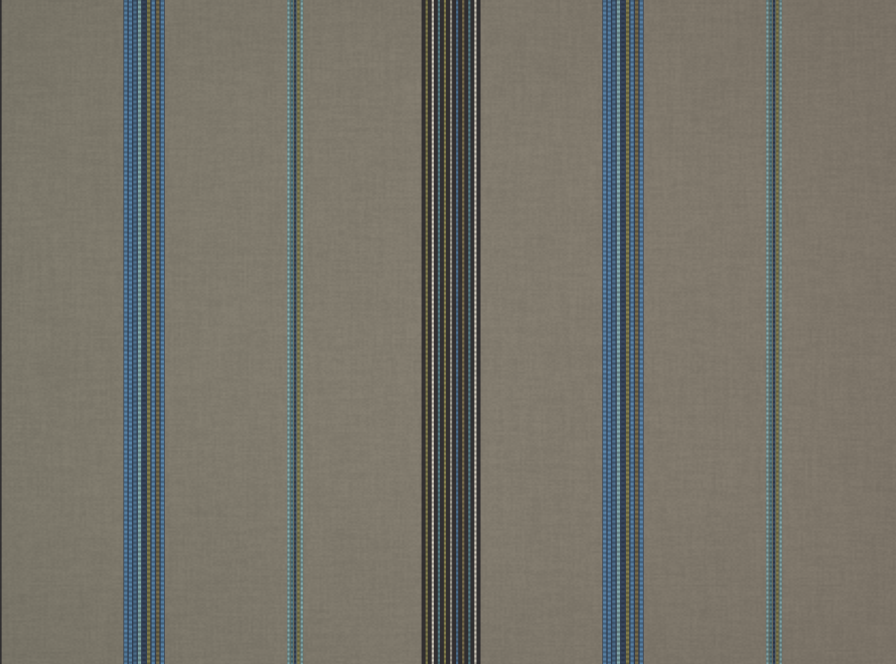
Reproduce this pattern procedurally as a Shadertoy shader.

```glsl
// Woven taupe cloth with repeating blue, pale aqua and charcoal vertical stripe bands.

// Lengths are fractions of the canvas width
const float REPEAT = 0.5345;

const vec3 TAUPE    = vec3(0.495, 0.470, 0.420);
const vec3 CHARCOAL = vec3(0.195, 0.185, 0.190);
const vec3 NAVY     = vec3(0.200, 0.250, 0.330);
const vec3 DENIM    = vec3(0.270, 0.385, 0.490);
const vec3 SKY      = vec3(0.310, 0.455, 0.580);
const vec3 AQUA     = vec3(0.450, 0.580, 0.590);
const vec3 TEAL     = vec3(0.300, 0.430, 0.460);
const vec3 OLIVE    = vec3(0.460, 0.440, 0.270);
const vec3 BRONZE   = vec3(0.420, 0.380, 0.270);
const vec3 IVORY    = vec3(0.720, 0.700, 0.650);
const vec3 SAGE     = vec3(0.400, 0.420, 0.380);

// Thread colours from left to right
const vec3[9] BLUE_THREADS = vec3[9](SKY, SKY, DENIM, AQUA, NAVY, OLIVE, SKY, BRONZE, SKY);
const vec3[5] PALE_THREADS = vec3[5](AQUA, TEAL, NAVY, OLIVE, AQUA);
const vec3[9] DARK_THREADS = vec3[9](OLIVE, IVORY, TEAL, OLIVE, IVORY * 0.75, DENIM, BRONZE, TEAL, IVORY);

float hash(vec2 p) {
    vec3 q = fract(vec3(p.xyx) * 0.1031);
    q += dot(q, q.yzx + 33.33);
    return fract((q.x + q.y) * q.z);
}

float valueNoise(vec2 p) {
    vec2 cell = floor(p);
    vec2 f = fract(p);
    f = f * f * (3.0 - 2.0 * f);
    float low = mix(hash(cell), hash(cell + vec2(1, 0)), f.x);
    float high = mix(hash(cell + vec2(0, 1)), hash(cell + vec2(1, 1)), f.x);
    return mix(low, high, f.y);
}

// Antialiased coverage of a strip centred on zero
float strip(float d, float halfWidth, float pixel) {
    return clamp((halfWidth - abs(d)) / pixel + 0.5, 0.0, 1.0);
}

// Signed distance to the nearest repeat of a band centre
float bandOffset(float x, float centre) {
    float d = x - centre;
    return d - REPEAT * round(d / REPEAT);
}

int threadIndex(float d, float pitch, int count) {
    return clamp(int(floor(d / pitch + 0.5 * float(count))), 0, count - 1);
}

// Distance to the middle of a numbered thread
float threadOffset(float d, float pitch, int count, int index) {
    return d - pitch * (float(index) - 0.5 * float(count - 1));
}

// Beaded light along a twisted yarn, faded where too fine to resolve
float twist(float y, float phase, float pixel) {
    const float beads = 190.0;
    float visible = 1.0 - smoothstep(0.25, 0.5, beads * pixel);
    return 1.0 + 0.14 * visible * cos(6.2832 * (beads * y + phase));
}

// Lays a ground strip and one coloured yarn over the cloth
vec3 layBand(vec3 cloth, vec3 ground, vec3 yarn, float d, float halfWidth,
             float yarnOffset, float yarnHalf, float light, float pixel) {
    vec3 band = mix(ground, yarn * light, strip(yarnOffset, yarnHalf, pixel));
    return mix(cloth, band, strip(d, halfWidth, pixel));
}

// Fine crossed yarns, horizontal slubs and soft blotches
float weave(vec2 p) {
    float grain = valueNoise(p * vec2(420.0, 480.0)) - 0.5;
    float weft = valueNoise(p * vec2(45.0, 400.0)) - 0.5;
    float warp = valueNoise(p * vec2(380.0, 30.0) + 71.0) - 0.5;
    float blotch = valueNoise(p * 9.0 + 17.0) - 0.5;
    return 1.0 + 0.055 * grain + 0.035 * weft + 0.03 * warp + 0.015 * blotch;
}

void mainImage(out vec4 fragColor, in vec2 fragCoord) {
    float pixel = 1.0 / iResolution.x;
    vec2 p = fragCoord * pixel;
    vec2 centred = fragCoord / iResolution.xy - 0.5;
    vec3 col = TAUPE;

    // Blue band
    float d = bandOffset(p.x, 0.1608);
    int i = threadIndex(d, 0.0051, 9);
    float offset = threadOffset(d, 0.0051, 9, i);
    float light = twist(p.y, hash(vec2(i, 1)), pixel);
    col = layBand(col, NAVY, BLUE_THREADS[i], d, 0.0230, offset, 0.0018, light, pixel);

    // Narrow pale band
    d = bandOffset(p.x, 0.3294);
    i = threadIndex(d, 0.0037, 5);
    offset = threadOffset(d, 0.0037, 5, i);
    light = twist(p.y, hash(vec2(i, 2)), pixel);
    col = layBand(col, SAGE, PALE_THREADS[i], d, 0.0091, offset, 0.0012, light, pixel);

    // Charcoal band
    d = bandOffset(p.x, 0.5034);
    i = threadIndex(d, 0.0068, 9);
    offset = threadOffset(d, 0.0068, 9, i);
    light = twist(p.y, hash(vec2(i, 3)), pixel);
    col = layBand(col, CHARCOAL, DARK_THREADS[i], d, 0.0329, offset, 0.0012, light, pixel);

    // Cloth texture, gentle falloff and a warmer right side
    col *= weave(p) * (1.025 - 0.17 * dot(centred, centred));
    col *= 1.0 + centred.x * vec3(0.010, -0.020, -0.010);
    fragColor = vec4(col, 1.0);
}
```
